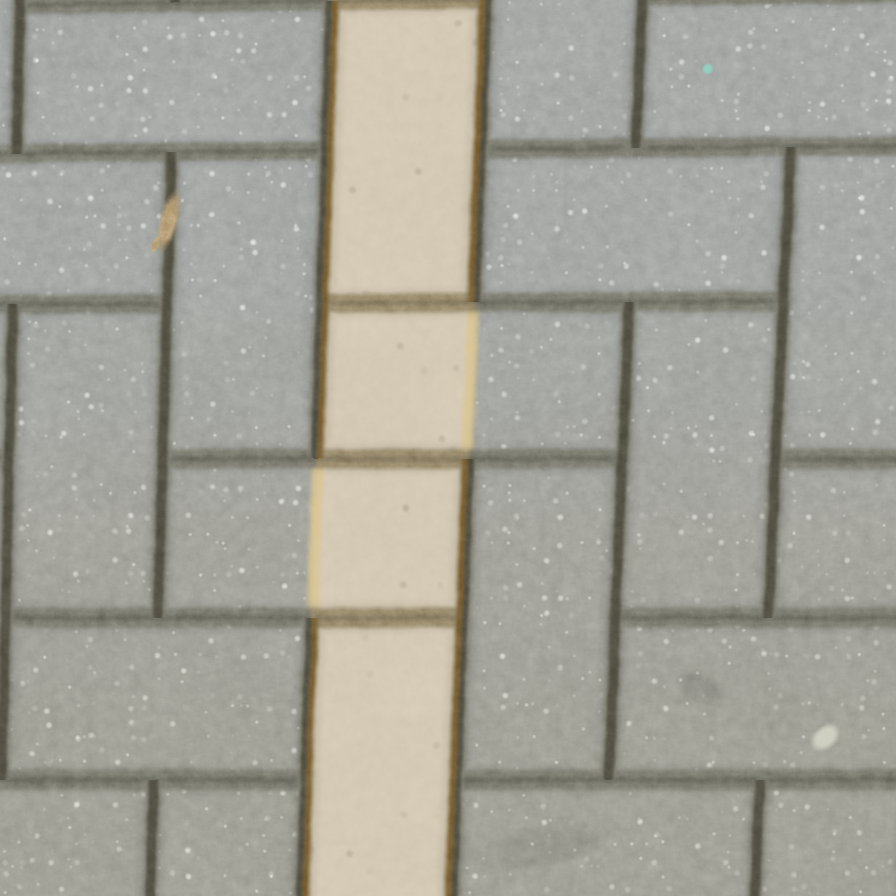
Give the GLSL for this texture, as a WebGL 2 fragment shader.

```glsl
#version 300 es
precision highp float;

uniform vec2 u_resolution;
out vec4 fragColor;

#define CELL 0.1715
#define GAP_V 0.0100
#define GAP_H 0.0125
#define WOBBLE 0.0022
#define GRAIN 0.045
#define STONE_TOP vec3(0.655, 0.668, 0.658)
#define STONE_LOW vec3(0.645, 0.640, 0.605)
#define PALE vec3(0.835, 0.792, 0.710)
#define GOLD vec3(0.860, 0.775, 0.560)
#define AMBER vec3(0.500, 0.385, 0.190)
#define JOINT_DARK vec3(0.330, 0.325, 0.275)
#define JOINT_SOFT vec3(0.500, 0.495, 0.445)

vec2 hash2(vec2 p) {
  p = vec2(dot(p, vec2(127.1, 311.7)), dot(p, vec2(269.5, 183.3)));
  return fract(sin(p) * 43758.5);
}

// Gradient noise, roughly -0.7 to 0.7
float noise(vec2 p) {
  vec2 i = floor(p), f = fract(p), w = f * f * (3.0 - 2.0 * f);
  float v[4];
  for (int k = 0; k < 4; k++) {
    vec2 corner = vec2(k & 1, k >> 1);
    v[k] = dot(hash2(i + corner) * 2.0 - 1.0, f - corner);
  }
  return mix(mix(v[0], v[1], w.x), mix(v[2], v[3], w.x), w.y);
}

float fbm(vec2 p) {
  float sum = 0.0, amp = 1.0;
  for (int k = 0; k < 4; k++) {
    sum += amp * noise(p);
    p = p * 2.03 + 17.3;
    amp *= 0.65;
  }
  return sum;
}

// Perspective grid: p runs downward from the top left
vec2 toGrid(vec2 p) {
  float y = p.y + 0.013 * (p.x - 0.5) * max(1.0 - 2.0 * p.y, 0.0);
  float u = (p.x - 0.022 + 0.023 * p.y) / (0.1737 - 0.0051 * p.y);
  float v = (sqrt(0.02756 + 0.00652 * y) - 0.166) / 0.00326;
  return vec2(u, v);
}

// Distances to the vertical and horizontal sides of a herringbone brick
vec2 brickSides(vec2 g) {
  vec2 c = floor(g), f = g - c, size = vec2(1.0);
  float phase = mod(c.x + c.y, 4.0);
  if (phase < 1.5) {
    f.x += phase;
    size.x = 2.0;
  } else {
    f.y += phase - 2.0;
    size.y = 2.0;
  }
  return min(f, size - f) * CELL;
}

// Soft rotated ellipse
float blot(vec2 p, vec2 centre, vec2 radius, float angle) {
  vec2 d = p - centre;
  float c = cos(angle), s = sin(angle);
  d = vec2(c * d.x + s * d.y, c * d.y - s * d.x) / radius;
  return 1.0 - smoothstep(0.55, 1.2, length(d));
}

// Scattered bright grains
float sparkle(vec2 p, float density, float amount) {
  vec2 q = p * density, id = floor(q);
  vec2 r = hash2(id), centre = 0.3 + 0.4 * hash2(id + 41.0);
  return step(1.0 - amount, r.x) * r.y * (1.0 - smoothstep(0.05, 0.32, length(q - id - centre)));
}

void main() {
  vec2 p = gl_FragCoord.xy / u_resolution;
  p.y = 1.0 - p.y;

  vec2 wobble = vec2(noise(p * 24.0), noise(p * 24.0 + 50.0));
  wobble += 0.5 * vec2(noise(p * 70.0), noise(p * 70.0 + 9.0));
  vec2 g = toGrid(p + WOBBLE * wobble);
  vec2 side = brickSides(g);
  float inBand = (0.5 - abs(g.x - 2.5)) * CELL;
  float band = smoothstep(-0.004, 0.004, inBand);

  // Brick faces
  float cloud = fbm(p * 11.0), grit = fbm(p * 75.0);
  vec3 stone = mix(STONE_TOP, STONE_LOW, smoothstep(0.15, 0.85, p.y));
  stone += 0.018 * cloud + GRAIN * grit;
  stone += 0.20 * sparkle(p, 65.0, 0.16) + 0.16 * sparkle(p + 3.7, 110.0, 0.12);
  vec3 pale = PALE + 0.012 * cloud + 0.35 * GRAIN * grit - 0.10 * sparkle(p + 8.1, 50.0, 0.10);
  vec3 col = mix(stone, pale, band);
  col = mix(col, GOLD, 0.75 * (1.0 - smoothstep(0.002, 0.011, abs(inBand - 0.002))));

  // Stains and a chip
  col -= 0.09 * blot(p, vec2(0.782, 0.768), vec2(0.030, 0.018), 0.5) * (0.7 + cloud);
  col -= 0.06 * blot(p, vec2(0.605, 0.945), vec2(0.075, 0.024), -0.2) * (0.7 + cloud);
  col = mix(col, vec3(0.84, 0.84, 0.78), 0.85 * blot(p, vec2(0.921, 0.823), vec2(0.018, 0.012), -0.7));
  col = mix(col, vec3(0.55, 0.88, 0.80), 0.7 * blot(p, vec2(0.790, 0.077), vec2(0.006), 0.0));

  // Worn brick rims, then sandy horizontal and shaded vertical joints
  float rim = 1.0 - smoothstep(0.008, 0.022, min(side.x, side.y));
  col *= 1.0 - 0.07 * rim;
  float flatJoint = 1.0 - smoothstep(GAP_H - 0.006, GAP_H + 0.002, side.y);
  vec3 sand = mix(JOINT_SOFT, vec3(0.60, 0.545, 0.42), band);
  sand = mix(sand, sand * 0.86, 1.0 - smoothstep(0.0, 0.006, side.y));
  col = mix(col, sand + 0.07 * grit, 0.92 * flatJoint);
  float deepJoint = 1.0 - smoothstep(GAP_V - 0.006, GAP_V + 0.003, side.x);
  vec3 shade = mix(JOINT_SOFT, JOINT_DARK, 1.0 - smoothstep(0.002, 0.009, side.x));
  shade = mix(shade, AMBER, 0.85 * (1.0 - smoothstep(0.001, 0.007, abs(inBand - 0.005))));
  col = mix(col, shade + 0.05 * grit, deepJoint);

  // Dry leaf caught in a joint
  float leaf = max(blot(p, vec2(0.188, 0.247), vec2(0.010, 0.034), 0.25),
                   blot(p, vec2(0.174, 0.272), vec2(0.005, 0.011), 0.5));
  col = mix(col, vec3(0.76, 0.66, 0.49) + 0.12 * grit, 0.9 * leaf);

  fragColor = vec4(clamp(col, 0.0, 1.0), 1.0);
}
```
